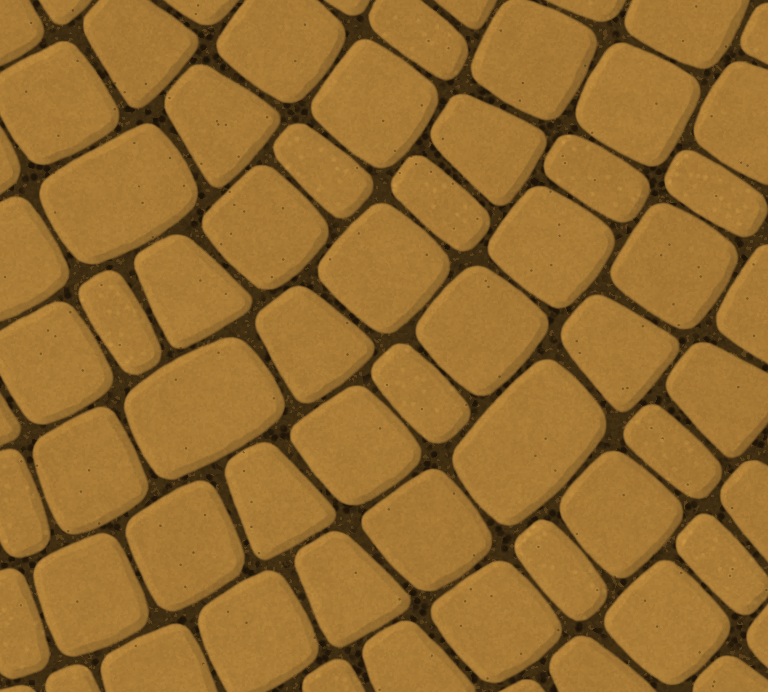
Write a WebGL 1 fragment shader that draws this texture.

```glsl
precision highp float;
uniform vec2 u_resolution;

// Layout, in canvas heights
const vec2 ARC_CENTER = vec2(-0.468, 1.617);
const float ARC_START = -1.37;
const float FIRST_RADIUS = 1.431;
const float ROW_PITCH = 0.163;
const float GAP = 0.0055;
const float CORNER = 0.019;
const float BEVEL = 0.0125;
const float TAPER = 0.10;
const float EXTRA_TAPER = 0.07;
const int STONES_PER_ROW = 24;

// Stone kinds: x = width, y = bulge of the sides
const vec2 SQUARE = vec2(0.157, 0.0085);
const vec2 WEDGE = vec2(0.132, 0.0040);
const vec2 SLIM = vec2(0.085, 0.0055);
const vec2 SLAB = vec2(0.228, 0.0130);

// Colours
const vec3 FACE_DIM = vec3(0.625, 0.450, 0.195);
const vec3 FACE_LIT = vec3(0.690, 0.508, 0.225);
const vec3 SOIL = vec3(0.250, 0.180, 0.070);
const vec3 SOIL_DARK = vec3(0.120, 0.080, 0.030);
const vec3 SOIL_LIGHT = vec3(0.370, 0.265, 0.115);
const vec2 LIGHT_DIR = vec2(-0.88, 0.47);

float hash(vec2 p) {
  p = fract(p * vec2(0.1031, 0.1173) + 0.137);
  p += dot(p, p.yx + 33.33);
  return fract((p.x + p.y) * p.x * 7.31);
}

// Cellular noise: x = distance to nearest point, y = its random value
vec2 cells(vec2 p) {
  vec2 base = floor(p);
  vec2 best = vec2(9.0, 0.0);
  for (int j = -1; j <= 1; j++) {
    for (int i = -1; i <= 1; i++) {
      vec2 c = base + vec2(float(i), float(j));
      vec2 site = c + vec2(hash(c), hash(c + 57.3));
      float d = distance(p, site);
      if (d < best.x) best = vec2(d, hash(c + 113.7));
    }
  }
  return best;
}

// Layered sines, roughly -1 to 1
float blotches(vec2 p) {
  float sum = 0.0;
  float amp = 0.5;
  for (int i = 0; i < 4; i++) {
    p = mat2(0.8, 0.6, -0.6, 0.8) * p * 1.7 + 1.3;
    sum += amp * sin(p.x + 1.5 * sin(p.y)) * cos(p.y * 0.8 + sin(p.x * 0.7));
    amp *= 0.7;
  }
  return sum;
}

// Golden steps keep like kinds apart along a row
float pick(float i, float row) {
  return fract(i * 0.618 + hash(vec2(row, 4.0)) + 0.16 * hash(vec2(i, row)));
}

vec2 stoneKind(float k) {
  return k < 0.42 ? SQUARE : k < 0.70 ? WEDGE : k < 0.92 ? SLIM : SLAB;
}

float isWedge(float k) {
  return step(0.42, k) * step(k, 0.70);
}

// Slant of the joint before stone i
float jointSlant(float i, float row) {
  float lean = isWedge(pick(i - 1.0, row)) - isWedge(pick(i, row));
  return TAPER * lean + 0.10 * (hash(vec2(i + 31.0, row)) - 0.5);
}

void main() {
  vec2 uv = gl_FragCoord.xy / u_resolution.y;

  // Curved rows around a far centre
  vec2 arm = uv - ARC_CENTER;
  float theta = atan(arm.y, arm.x);
  float radius = length(arm) + 0.006 * sin(theta * 11.0 + 1.0) + 0.003 * sin(theta * 23.0);
  float row = floor((radius - FIRST_RADIUS) / ROW_PITCH + 0.5);
  float rowRadius = FIRST_RADIUS + row * ROW_PITCH;
  float x = (theta - ARC_START) * rowRadius;
  float y = radius - rowRadius;
  row += 20.0;

  // Walk along the row to the stone holding this point
  float start = -0.2 * hash(vec2(row, 9.0));
  vec4 joints = vec4(0.0, 0.1, 0.0, 0.0);
  float id = 0.0;
  for (int n = 0; n < STONES_PER_ROW; n++) {
    float i = float(n);
    float end = start + stoneKind(pick(i, row)).x * (0.95 + 0.1 * hash(vec2(row, i + 7.0)));
    float a = jointSlant(i, row);
    float b = jointSlant(i + 1.0, row);
    if (x >= start + a * y && x < end + b * y) {
      joints = vec4(start, end, a, b);
      id = i;
    }
    start = end;
  }
  float kind = pick(id, row);
  float bulge = stoneKind(kind).y;
  float slim = step(0.70, kind) * step(kind, 0.92);

  // Rounded, bulging stone outline
  float halfHeight = 0.5 * (ROW_PITCH - GAP);
  float extra = EXTRA_TAPER * isWedge(kind) * (halfHeight - y);
  float left = x - joints.x - joints.z * y - extra;
  float right = joints.y + joints.w * y - x - extra;
  float across = (left - right) / max(left + right, 0.02);
  float up = y / halfHeight;
  float wobble = 0.0012 * blotches(uv * 22.0);
  vec2 inset = vec2(min(left, right) - 0.5 * GAP - bulge * up * up,
                    halfHeight - abs(y) - bulge * across * across) + wobble;
  vec2 q = CORNER - inset;
  float dist = length(max(q, 0.0)) + min(max(q.x, q.y), 0.0) - CORNER;

  // Worn stone face
  float id01 = hash(vec2(id + 3.0, row + 11.0));
  vec2 grain = cells(uv * 260.0);
  vec2 flecks = cells(uv * 85.0 + 9.0);
  float mottle = blotches(uv * 26.0 + id01 * 40.0);
  float tone = 0.47 + 0.24 * (id01 - 0.5) + 0.17 * mottle + 0.55 * (grain.y - 0.5);
  tone += (0.25 + 0.5 * slim) * step(0.8, flecks.y) * smoothstep(0.45, 0.1, flecks.x);
  vec3 face = mix(FACE_DIM, FACE_LIT, tone);
  face *= 1.0 - 0.3 * step(0.97, flecks.y) * smoothstep(0.22, 0.08, flecks.x);

  // Bevel lit from the upper left
  vec2 radial = normalize(arm);
  vec2 tangent = vec2(-radial.y, radial.x);
  vec2 w = max(q + 0.004, 0.0);
  vec2 normal = tangent * w.x * sign(across) + radial * w.y * sign(y);
  float lit = dot(normal / max(length(normal), 0.0001), LIGHT_DIR);
  float rim = smoothstep(-BEVEL - 0.0015, -BEVEL + 0.0025, dist + 0.003 * mottle);
  face *= 1.0 + rim * (lit > 0.0 ? 0.08 * lit : 0.15 * lit);
  face *= 1.0 - 0.16 * smoothstep(-0.004, 0.0, dist);

  // Rough soil in the joints
  vec2 clump = cells(uv * 95.0);
  float shade = smoothstep(0.5, 0.95, clump.y + 0.35 * blotches(uv * 17.0));
  vec3 soil = mix(SOIL, SOIL_DARK, shade * smoothstep(0.75, 0.25, clump.x));
  soil = mix(soil, SOIL_LIGHT, 0.6 * step(0.9, grain.y) * (1.0 - shade));
  soil *= 0.9 + 0.2 * grain.y;

  float soft = 0.0012 + 0.5 / u_resolution.y;
  gl_FragColor = vec4(mix(face, soil, smoothstep(-soft, soft, dist)), 1.0);
}
```
